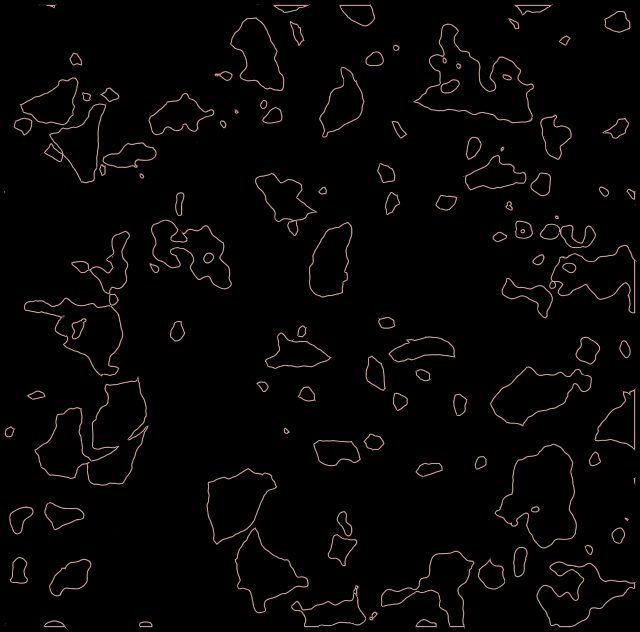
This pattern is drawn by a WebGL 2 fragment shader. Its source:

```glsl
#version 300 es
precision highp float;
precision highp int;
// Thin pink outlines of scattered, ragged islands on black.
// Random polygons on two jittered grids are merged, roughened with
// gradient noise, and the zero contour of the field is stroked.

uniform vec2 u_resolution;
out vec4 fragColor;

// Lengths are in units of the canvas height.
const vec3 BACKGROUND = vec3(0.0);
const vec3 LINE_COLOR = vec3(1.0, 0.765, 0.765);
const float LINE_WIDTH = 0.00142;
const float SOFTNESS = 1.12;        // width of the smoothing in pixels
const float MARGIN = 0.0085;        // empty frame around the islands
const float FAR = 0.09;             // field value of open space

const float LARGE_GRID = 6.2;       // cells per height
const float LARGE_SHARE = 0.78;     // part of the cells that hold an island
const vec2 LARGE_RADIUS = vec2(0.021, 0.056);
const float SMALL_GRID = 14.0;
const float SMALL_SHARE = 0.40;
const vec2 SMALL_RADIUS = vec2(0.006, 0.013);

const float WARP_SCALE = 10.0;
const float WARP_AMOUNT = 0.045;
const float COAST_SCALE = 19.0;
const float CALM_COAST = 0.013;     // roughness of smooth islands
const float RAGGED_COAST = 0.078;   // roughness of broken islands
const float RAGGED_SCALE = 3.6;
const float TREMBLE_SCALE = 105.0;  // small shake of every line
const float TREMBLE = 0.0022;

const int SIDES = 6;
const float TAU = 6.28319;

// Integer hash: three random values in 0..1 for a cell and a salt
vec3 hash3(vec2 cell, int salt) {
    uvec3 v = uvec3(ivec3(ivec2(cell), salt) + 4096);
    v = v * 1664525u + 1013904223u;
    v.x += v.y * v.z; v.y += v.z * v.x; v.z += v.x * v.y;
    v ^= v >> 16u;
    v.x += v.y * v.z; v.y += v.z * v.x; v.z += v.x * v.y;
    return vec3(v >> 8u) / 16777216.0;
}

float cornerSlope(vec2 cell, vec2 corner, vec2 f) {
    float angle = TAU * hash3(cell + corner, 77).x;
    return dot(vec2(cos(angle), sin(angle)), f - corner);
}

// Gradient noise, about -0.7..0.7
float gradientNoise(vec2 p) {
    vec2 cell = floor(p), f = p - cell;
    vec2 u = f * f * f * (f * (f * 6.0 - 15.0) + 10.0);
    float low = mix(cornerSlope(cell, vec2(0, 0), f), cornerSlope(cell, vec2(1, 0), f), u.x);
    float high = mix(cornerSlope(cell, vec2(0, 1), f), cornerSlope(cell, vec2(1, 1), f), u.x);
    return mix(low, high, u.y);
}

// Stretched polygon with uneven sides, negative inside
float polygon(vec2 p, float radius, vec2 cell, int salt) {
    vec3 look = hash3(cell, salt + 1);
    float turn = TAU * look.x;
    float stretch = mix(1.0, 1.45, look.y);
    p = mat2(cos(turn), sin(turn), -sin(turn), cos(turn)) * p;
    p *= vec2(1.0 / stretch, stretch);
    float d = -FAR;
    for (int i = 0; i < SIDES; i++) {
        vec3 side = hash3(cell, salt + 2 + i);
        float angle = TAU * (float(i) + 0.7 * (side.x - 0.5)) / float(SIDES);
        d = max(d, dot(p, vec2(cos(angle), sin(angle))) - radius * mix(0.7, 1.25, side.y));
    }
    return d;
}

// Union of the polygons on one jittered grid
float islands(vec2 p, float grid, float share, vec2 radii, int salt) {
    vec2 home = floor(p * grid);
    float d = FAR;
    for (int y = -1; y <= 1; y++)
    for (int x = -1; x <= 1; x++) {
        vec2 cell = home + vec2(x, y);
        vec3 place = hash3(cell, salt);
        if (place.z > share) continue;
        vec2 center = (cell + mix(vec2(0.1), vec2(0.9), place.xy)) / grid;
        float radius = mix(radii.x, radii.y, place.z / share);
        d = min(d, polygon(p - center, radius, cell, salt));
    }
    return d;
}

// Signed field of all land, cut off at the frame
float land(vec2 p) {
    vec2 bent = p + WARP_AMOUNT * vec2(gradientNoise(p * WARP_SCALE),
                                       gradientNoise(p * WARP_SCALE + 31.7));
    float d = min(islands(bent, LARGE_GRID, LARGE_SHARE, LARGE_RADIUS, 10),
                  islands(p, SMALL_GRID, SMALL_SHARE, SMALL_RADIUS, 40));
    float ragged = smoothstep(-0.05, 0.25, gradientNoise(p * RAGGED_SCALE + 5.3));
    float coast = gradientNoise(p * COAST_SCALE) + 0.5 * gradientNoise(p * COAST_SCALE * 2.3);
    d += mix(CALM_COAST, RAGGED_COAST, ragged) * coast;
    d += TREMBLE * gradientNoise(p * TREMBLE_SCALE);
    vec2 size = u_resolution / u_resolution.y;
    vec2 edge = abs(p - 0.5 * size) - 0.5 * size + MARGIN;
    return max(d, max(edge.x, edge.y));
}

void main() {
    float pixel = 1.0 / u_resolution.y;
    vec2 p = gl_FragCoord.xy * pixel;

    // Distance to the contour from the field and its slope
    float d = land(p);
    float eps = 0.0008;
    vec2 slope = vec2(land(p + vec2(eps, 0)), land(p + vec2(0, eps))) - d;
    float dist = abs(d) / max(length(slope) / eps, 0.3);

    // Share of the pixel that the line covers
    vec2 sides = (vec2(0.5, -0.5) * LINE_WIDTH - dist) / (SOFTNESS * pixel) + 0.5;
    sides = clamp(sides, 0.0, 1.0);
    fragColor = vec4(mix(BACKGROUND, LINE_COLOR, sides.x - sides.y), 1.0);
}
```
